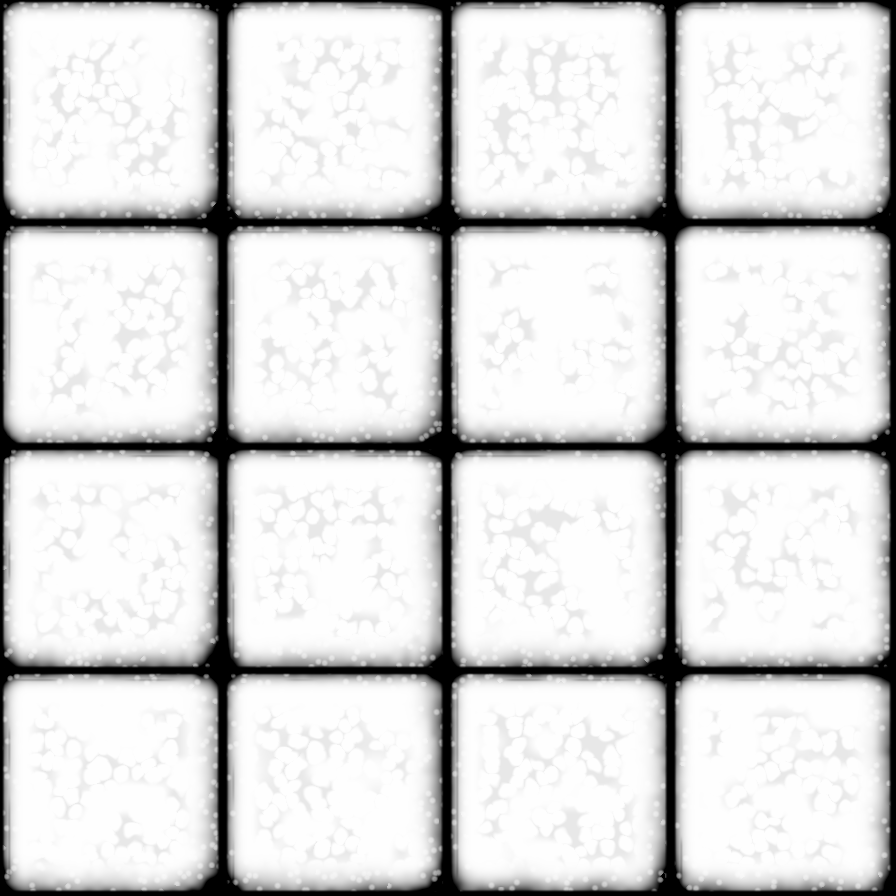
Give the GLSL for this texture map, as a three.js fragment shader.

```glsl
varying vec2 vUv;

float hash(vec2 p) {
  vec3 q = fract(vec3(p.xyx) * vec3(0.1031, 0.1030, 0.0973));
  q += dot(q, q.yzx + 33.33);
  return fract((q.x + q.y) * q.z);
}

vec2 hash2(vec2 p) {
  return vec2(hash(p + 3.7), hash(p.yx + 61.3));
}

// Value noise with a whole number of cells across the canvas
float noise(vec2 uv, float cells) {
  vec2 p = uv * cells, i = floor(p), f = fract(p);
  f = f * f * (3.0 - 2.0 * f);
  vec2 a = mod(i, cells), b = mod(i + 1.0, cells);
  return mix(mix(hash(a), hash(vec2(b.x, a.y)), f.x),
             mix(hash(vec2(a.x, b.y)), hash(b), f.x), f.y);
}

// Distance to the nearest scattered point, and that point's random value
vec2 scatter(vec2 uv, float cells) {
  vec2 p = uv * cells, i = floor(p), nearest = vec2(9.0, 0.0);
  for (int y = -1; y <= 1; y++) {
    for (int x = -1; x <= 1; x++) {
      vec2 c = i + vec2(float(x), float(y));
      vec2 key = mod(c, cells);
      float d = length(c + hash2(key) - p);
      if (d < nearest.x) nearest = vec2(d, hash(key + 17.0));
    }
  }
  return nearest;
}

void main() {
  vec2 p = fract(vUv * 4.0);
  vec2 low = p, high = 1.0 - p;
  float coarse = noise(vUv, 24.0);
  float fine = noise(vUv + 0.37, 96.0);
  float grime = 0.65 * coarse + 0.35 * fine;

  // Rounded edge shade, wider at the right and bottom
  vec2 wide = vec2(0.21, 0.20) + 0.07 * (grime - 0.5);
  vec2 thin = vec2(0.125, 0.115);
  vec2 fade = max(vec2(1.0 - high.x / wide.x, 1.0 - low.y / wide.y), 0.0);
  fade = max(fade, max(vec2(1.0 - low.x / thin.x, 1.0 - high.y / thin.y), 0.0));
  float shade = pow(length(fade), 4.0) * (0.65 + 0.6 * grime);

  // Pale chips in the shade
  vec2 chip = scatter(vUv, 88.0);
  float chips = (1.0 - smoothstep(0.12, 0.42, chip.x)) * step(0.5, chip.y);
  shade *= 1.0 - 0.5 * chips;

  // Faint scratches along the left and top edges
  vec2 scratch = 1.0 - smoothstep(0.0, 0.009, abs(vec2(low.x, high.y) - vec2(0.042, 0.036)));
  shade += 0.14 * max(scratch.x, scratch.y) * smoothstep(0.35, 0.7, coarse);

  // Grey mottling between rounded white grains
  vec2 grain = scatter(vUv + 0.008 * (vec2(coarse, fine) - 0.5), 64.0);
  float gaps = smoothstep(0.42, 0.68, grain.x + 0.12 * (grain.y - 0.5));
  vec2 inner = smoothstep(0.11, 0.2, low) * smoothstep(0.13, 0.22, high);
  float patches = smoothstep(0.25, 0.65, noise(vUv + 0.61, 32.0));
  float mottle = 0.085 * gaps * patches * inner.x * inner.y;

  // Soft black grout
  vec2 face = smoothstep(vec2(0.007, 0.016), vec2(0.023, 0.031), low)
            * smoothstep(vec2(0.018, 0.003), vec2(0.035, 0.015), high);
  float tone = clamp(0.995 - shade - mottle, 0.0, 1.0) * face.x * face.y;
  gl_FragColor = vec4(vec3(tone), 1.0);
}
```
